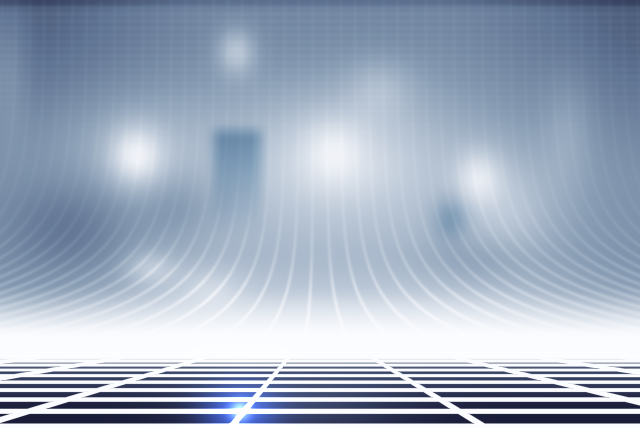
A WebGL 1 fragment shader for this background:

```glsl
precision highp float;
// A misty blue-grey studio: soft light patches on a curved wall with flowing ribs,
// melting into a white horizon above a dark floor with a glowing perspective grid.
// The wall is built as one tone value, coloured by a ramp; x runs 0..1.5, y 0..1.
uniform vec2 u_resolution;

float blob(vec2 p, vec2 centre, vec2 radius) {
  vec2 q = (p - centre) / radius;
  return exp(-dot(q, q));
}

// Soft-edged rectangle
float softBox(vec2 p, vec2 centre, vec2 halfSize, float blur) {
  vec2 q = smoothstep(-blur, blur, halfSize - abs(p - centre));
  return q.x * q.y;
}

// Signed offset to the nearest whole number
float nearest(float v) {
  return v - floor(v + 0.5);
}

float stroke(float dist, float halfWidth, float soft) {
  return 1.0 - smoothstep(halfWidth - soft, halfWidth + soft, dist);
}

vec3 toneRamp(float t) {
  vec3 c = mix(vec3(0.20, 0.24, 0.36), vec3(0.38, 0.46, 0.58), clamp(t * 4.0, 0.0, 1.0));
  c = mix(c, vec3(0.54, 0.62, 0.71), clamp(t * 4.0 - 1.0, 0.0, 1.0));
  c = mix(c, vec3(0.73, 0.78, 0.84), clamp(t * 4.0 - 2.0, 0.0, 1.0));
  return mix(c, vec3(0.94, 0.95, 0.97), clamp(t * 4.0 - 3.0, 0.0, 1.0));
}

// Ribs run straight down the wall and fan out where it bends into the floor
float wallRibs(vec2 p, float pixel) {
  float fan = 0.055 * exp(-(p.y - 0.228) / 0.098);
  float spacing = 0.033 + fan;
  float rib = (p.x - 0.742) / spacing + 0.27;
  float slope = rib * fan / 0.098;
  float dist = abs(nearest(rib)) * spacing / sqrt(1.0 + slope * slope);
  float strength = 0.025 + 0.13 * (1.0 - smoothstep(0.25, 0.58, p.y));
  return strength * stroke(dist, 0.0035, 0.003 + pixel);
}

vec3 wall(vec2 p, float pixel) {
  float side = smoothstep(0.22, 0.80, abs(p.x - 0.77));
  float tone = mix(0.64, 0.36, smoothstep(0.55, 0.98, p.y)) - 0.22 * side;
  tone -= 0.17 * smoothstep(0.97, 1.005, p.y);

  // Light patches
  tone += 0.26 * blob(p, vec2(0.80, 0.64), vec2(0.22, 0.16));
  tone += 0.14 * blob(p, vec2(0.78, 0.65), vec2(0.07, 0.08));
  tone += 0.33 * blob(p, vec2(0.555, 0.88), vec2(0.045, 0.055));
  tone += 0.36 * blob(p, vec2(0.32, 0.635), vec2(0.065, 0.075));
  tone += 0.13 * blob(p, vec2(0.30, 0.66), vec2(0.20, 0.13));
  tone += 0.15 * blob(p, vec2(0.89, 0.80), vec2(0.08, 0.07));
  tone += 0.26 * blob(p, vec2(1.12, 0.585), vec2(0.055, 0.07));
  tone += 0.17 * blob(p, vec2(1.20, 0.51), vec2(0.10, 0.13));
  tone += 0.12 * blob(p, vec2(1.33, 0.70), vec2(0.06, 0.14));
  tone += 0.18 * blob(p, vec2(0.02, 0.85), vec2(0.05, 0.16));
  tone += 0.20 * blob(p, vec2(0.35, 0.375), vec2(0.06, 0.04));
  tone += 0.12 * blob(p, vec2(0.49, 0.33), vec2(0.08, 0.05));

  // Shaded patches
  tone -= 0.22 * blob(p, vec2(0.18, 0.47), vec2(0.15, 0.12));
  tone -= 0.15 * blob(p, vec2(0.42, 0.52), vec2(0.10, 0.08));
  tone -= 0.12 * blob(p, vec2(1.12, 0.39), vec2(0.13, 0.06));
  tone -= 0.22 * blob(p, vec2(1.055, 0.49), vec2(0.04, 0.05));
  float tower = softBox(p, vec2(0.557, 0.57), vec2(0.055, 0.125), 0.025);
  tower *= smoothstep(0.42, 0.70, p.y);
  tone -= 0.33 * tower;

  // Faint square weave, then ribs and the rise to the white horizon
  tone += 0.012 * cos(p.y * 390.0) * smoothstep(0.60, 0.90, p.y);
  tone += wallRibs(p, pixel);
  tone += 0.18 * (1.0 - smoothstep(0.25, 0.42, p.y)) * (1.0 - 0.4 * side);
  vec3 colour = toneRamp(clamp(tone, 0.0, 1.0));
  float blueTint = tower + 0.6 * blob(p, vec2(1.055, 0.49), vec2(0.04));
  colour += vec3(-0.03, 0.015, 0.03) * blueTint;
  float haze = 1.0 - smoothstep(0.205, 0.34, p.y);
  return mix(colour, vec3(0.985, 0.99, 1.0), haze);
}

vec3 gridFloor(vec2 p, float pixel) {
  vec3 dark = mix(vec3(0.10, 0.11, 0.22), vec3(0.22, 0.26, 0.39), smoothstep(0.03, 0.14, p.y));
  dark += vec3(0.12, 0.15, 0.18) * blob(p, vec2(0.70, 0.05), vec2(0.25, 0.07));
  dark = mix(dark, vec3(1.0), smoothstep(0.135, 0.168, p.y));

  // Rows bunch toward the horizon; columns meet at a vanishing point
  float rowDepth = max(0.297 - p.y, 0.01);
  float rowDist = abs(nearest(1.0 / (rowDepth * 0.463) - 7.37)) * 0.463 * rowDepth * rowDepth;
  float columnDepth = max(0.244 - p.y, 0.01);
  float ray = (p.x - 0.742) / columnDepth;
  float across = abs(nearest((ray + 0.827) / 2.453)) * 2.453 * columnDepth;
  float columnDist = across / sqrt(1.0 + ray * ray);

  float nearness = 1.0 - smoothstep(0.0, 0.17, p.y);
  float lines = stroke(rowDist, 0.0030 + 0.0035 * nearness, pixel);
  lines = max(lines, stroke(columnDist, 0.0045 + 0.0025 * nearness, pixel));
  float knot = length(vec2(across, rowDist * 1.15));
  lines = max(lines, stroke(knot, 0.006 + 0.008 * nearness, pixel));
  return mix(dark, vec3(0.985, 0.99, 1.0), lines);
}

void main() {
  vec2 p = gl_FragCoord.xy / u_resolution.y;
  p.x += 0.75 - 0.5 * u_resolution.x / u_resolution.y;
  float pixel = 0.75 / u_resolution.y;
  vec3 colour = mix(gridFloor(p, pixel), wall(p, pixel), smoothstep(0.17, 0.20, p.y));

  // Blue spark on the floor grid
  vec2 spark = vec2(0.563, 0.040);
  colour += vec3(0.12, 0.24, 0.62) * blob(p, spark, vec2(0.085, 0.060));
  colour += vec3(0.50, 0.60, 0.70) * blob(p, spark, vec2(0.022));
  gl_FragColor = vec4(min(colour, 1.0), 1.0);
}
```
